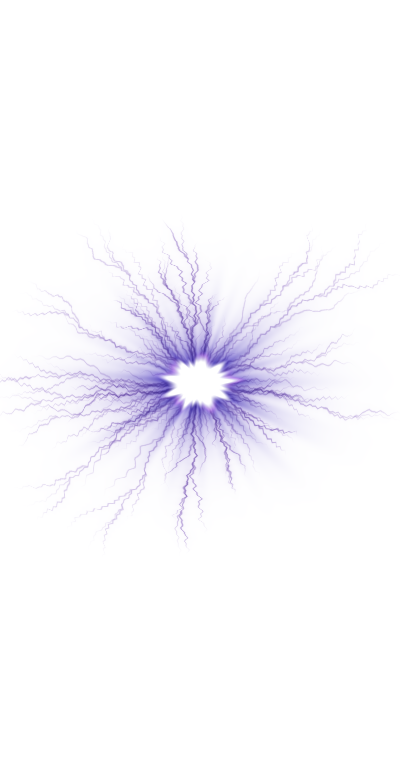
Write a WebGL 2 fragment shader that draws this background.

```glsl
#version 300 es
precision highp float;

uniform vec2 u_resolution;
out vec4 fragColor;

// Layout, in units of the canvas width
const vec2 CENTER = vec2(-0.003, 0.002);
const float TAU = 6.28319;
const float BOLT_START = 0.035;
const float BOLT_WIDTH = 0.0018;
const float BOLT_HALO = 0.008;
const float HALO_STRENGTH = 0.07;
const int FORKS = 5;
const int THREADS = 30;
const float FAR_STRENGTH = 0.27;
const float NEAR_STRENGTH = 0.62;
const float THREAD_STRENGTH = 0.26;
const float INK_LIMIT = 1.1;
const float GLOW_STRENGTH = 0.36;
const float GLOW_FALLOFF = 0.052;
const float FLAME_STRENGTH = 0.55;
const float FLAME_FALLOFF = 0.018;
const float RAY_STRENGTH = 0.09;

// How strongly ink, glow and flame absorb red, green and blue
const vec3 BOLT_ABSORB = vec3(0.90, 1.20, 0.46);
const vec3 GLOW_ABSORB = vec3(0.98, 1.10, 0.34);
const vec3 FLAME_ABSORB = vec3(0.80, 0.98, 0.04);
const vec3 RIM_PINK = vec3(0.88, 0.56, 1.0);

// Main arms as angle and reach: pale distant ones, dark close ones
const vec2 FAR_ARMS[11] = vec2[11](
  vec2(0.64, 0.56), vec2(0.87, 0.47), vec2(2.15, 0.47), vec2(2.68, 0.48),
  vec2(3.10, 0.52), vec2(3.23, 0.50), vec2(3.40, 0.46), vec2(3.77, 0.51),
  vec2(4.14, 0.48), vec2(-0.19, 0.49), vec2(0.23, 0.40));
const vec2 NEAR_ARMS[10] = vec2[10](
  vec2(-1.69, 0.41), vec2(1.66, 0.40), vec2(1.84, 0.32), vec2(1.38, 0.22),
  vec2(2.32, 0.29), vec2(3.64, 0.30), vec2(-1.22, 0.28), vec2(-0.55, 0.27),
  vec2(-0.17, 0.28), vec2(3.30, 0.33));

float hash(float n) {
  return fract(sin(n * 12.9898) * 43758.5);
}

float zigzag(float x) {
  return abs(fract(x) - 0.5) - 0.25;
}

// Crooked path: slow sines with sharp triangle waves on top
float jag(float s, float seed) {
  return 0.009 * sin(s * 19.0 + seed * 2.3)
       + 0.004 * sin(s * 53.0 + seed * 4.1)
       + 0.011 * zigzag(s * 29.0 + seed * 0.37)
       + 0.007 * zigzag(s * 67.0 + seed * 0.71);
}

// Thin tapered line with a faint halo
float strand(float along, float offset, float start, float end) {
  float t = (along - start) / (end - start);
  if (t < 0.0 || t > 1.0) return 0.0;
  float d = abs(offset) * 0.85;
  float width = BOLT_WIDTH * mix(1.2, 0.6, t);
  float soft = max(width, 0.55 / u_resolution.x);
  float line = exp(-d * d / (soft * soft)) * width / soft;
  float fade = smoothstep(0.0, 0.06, t) * (1.0 - smoothstep(0.35, 1.0, t));
  return (line + HALO_STRENGTH * exp(-d / BOLT_HALO)) * fade;
}

// One arm with forks leaving alternate sides
float bolt(vec2 p, vec2 arm, float seed, int forks) {
  vec2 dir = vec2(cos(arm.x), sin(arm.x));
  float along = dot(p, dir);
  float across = dir.x * p.y - dir.y * p.x;
  if (along < BOLT_START || along > arm.y * 1.1 || abs(across) > 0.22) return 0.0;
  across -= jag(along, seed) * smoothstep(BOLT_START, 0.14, along);
  float ink = strand(along, across, BOLT_START, arm.y * 1.08);
  for (int k = 0; k < forks; k++) {
    float id = seed * 7.0 + float(k) * 3.1;
    float start = arm.y * (0.2 + 0.13 * float(k) + 0.08 * hash(id));
    float end = min(start + arm.y * mix(0.25, 0.48, hash(id + 1.0)), arm.y * 1.05);
    float side = k % 2 == 0 ? 1.0 : -1.0;
    float run = max(along - start, 0.0);
    float path = side * mix(0.12, 0.45, hash(id + 2.0)) * run
               + jag(along, id) * smoothstep(0.0, 0.07, run);
    ink += 0.55 * strand(along, across - path, start, end);
  }
  return ink;
}

float lightning(vec2 p) {
  float ink = 0.0;
  for (int i = 0; i < FAR_ARMS.length(); i++)
    ink += FAR_STRENGTH * bolt(p, FAR_ARMS[i], float(i) + 1.0, FORKS);
  for (int i = 0; i < NEAR_ARMS.length(); i++)
    ink += NEAR_STRENGTH * bolt(p, NEAR_ARMS[i], float(i) + 21.0, FORKS);
  for (int i = 0; i < THREADS; i++) {
    float id = float(i) + 51.0;
    float angle = TAU * (float(i) + hash(id)) / float(THREADS);
    float reach = mix(0.10, 0.20, hash(id + 0.5)) + 0.12 * abs(cos(angle));
    ink += THREAD_STRENGTH * bolt(p, vec2(angle, reach), id, 2);
  }
  return INK_LIMIT * (1.0 - exp(-ink / INK_LIMIT));
}

void main() {
  vec2 p = (gl_FragCoord.xy - 0.5 * u_resolution) / u_resolution.x - CENTER;
  float angle = atan(p.y, p.x);
  float r = length(p * vec2(0.78, 1.05));

  // Spiked outline of the white heart
  float spikes = pow(0.5 + 0.5 * sin(9.0 * angle + 1.4 * sin(2.0 * angle) + 0.6), 3.0);
  float barbs = pow(0.5 + 0.5 * sin(17.0 * angle + 2.0 * sin(3.0 * angle)), 2.0);
  float edge = r - (0.044 + 0.015 * spikes + 0.008 * barbs);

  // Radial streaks inside the violet glow
  float streaks = 0.5 + 0.22 * sin(11.0 * angle + 2.0 * sin(3.0 * angle + 1.0))
                + 0.16 * sin(23.0 * angle + 1.5 * sin(5.0 * angle))
                + 0.12 * sin(41.0 * angle + 2.0);
  float glow = GLOW_STRENGTH * exp(-max(r - 0.09, -0.03) / GLOW_FALLOFF) * mix(0.5, 1.4, streaks);
  float reach = 1.0 - smoothstep(0.1, 0.42, r);
  glow += RAY_STRENGTH * pow(max(streaks, 0.0), 2.0) * reach * reach;
  float flame = FLAME_STRENGTH * exp(-max(edge, 0.0) / FLAME_FALLOFF) * mix(0.6, 1.4, streaks);

  vec3 color = exp(-lightning(p) * BOLT_ABSORB - glow * GLOW_ABSORB - flame * FLAME_ABSORB);

  // Pink flecks on the rim, then the white heart
  float rim = exp(-pow((edge - 0.012) / 0.010, 2.0));
  float flecks = pow(0.5 + 0.5 * sin(5.0 * angle + 1.0), 2.0);
  color = mix(color, RIM_PINK, 0.5 * rim * flecks);
  color = mix(color, vec3(1.0), 1.0 - smoothstep(-0.004, 0.020, edge));
  fragColor = vec4(color, 1.0);
}
```
